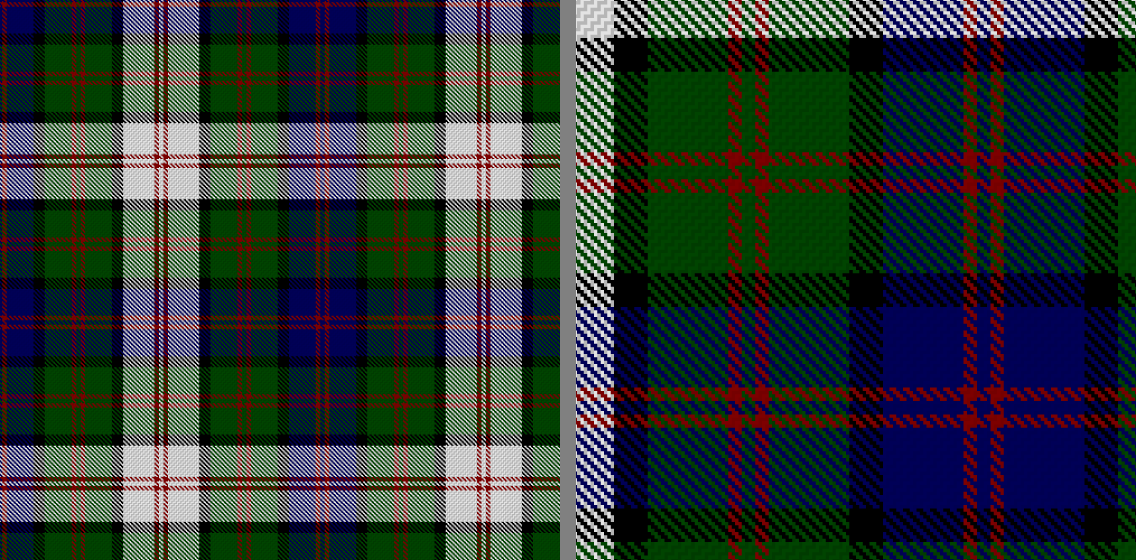
Left, the full canvas; right, a detail of the centre.
A WebGL 1 fragment shader for this pattern:

```glsl
precision highp float;
// Woven tartan: a mirrored sett of blue, green and white checks with paired red lines, in 2/2 twill.

uniform vec2 u_resolution;

const float THREADS = 500.0;      // threads across the canvas height
const float HALF_SETT = 144.0;    // threads from blue pivot to white pivot
const float TWILL = 4.0;          // threads per twill step: two over, two under
const float RED_WIDTH = 4.0;
const float RED_OFFSET = 4.0;     // centre of a red line from the middle of its check
const float BLUE_END = 30.0;
const float GREEN_START = 40.0;
const float GREEN_END = 100.0;
const float WHITE_START = 110.0;
const int SAMPLES = 4;            // antialiasing samples per pixel side

// Yarn colours; alpha is how far alternate threads are darkened.
const vec4 BLUE  = vec4(0.00, 0.00, 0.34, 0.05);
const vec4 BLACK = vec4(0.00, 0.00, 0.00, 0.00);
const vec4 GREEN = vec4(0.00, 0.265, 0.00, 0.12);
const vec4 WHITE = vec4(0.89, 0.89, 0.89, 0.20);
const vec4 RED   = vec4(0.49, 0.00, 0.00, 0.06);

// Yarn at a thread index; the sett reflects about both pivots.
vec4 yarn(float thread) {
  float t = abs(mod(thread + 0.5 + HALF_SETT, 2.0 * HALF_SETT) - HALF_SETT);
  vec4 c = BLUE;
  float middle = 0.0;
  if (t > BLUE_END) {
    c = BLACK;
    middle = 0.5 * (GREEN_START + GREEN_END);
  }
  if (t > GREEN_START) c = GREEN;
  if (t > GREEN_END) {
    c = BLACK;
    middle = HALF_SETT;
  }
  if (t > WHITE_START) c = WHITE;
  float fromLine = abs(abs(t - middle) - RED_OFFSET);
  return fromLine < 0.5 * RED_WIDTH ? RED : c;
}

// Visible thread at a point measured in threads from the top left.
vec3 weave(vec2 p) {
  vec2 cell = floor(p);
  bool warpOnTop = mod(cell.x - cell.y + 0.5, TWILL) < 0.5 * TWILL;
  float thread = warpOnTop ? cell.x : cell.y;
  vec4 c = yarn(thread);
  float shaded = step(1.0, mod(thread + 0.5, 2.0));
  return c.rgb * (1.0 - c.a * shaded);
}

void main() {
  vec2 corner = gl_FragCoord.xy - 0.5;
  vec3 sum = vec3(0.0);
  for (int j = 0; j < SAMPLES; j++) {
    for (int i = 0; i < SAMPLES; i++) {
      vec2 q = corner + (vec2(float(i), float(j)) + 0.5) / float(SAMPLES);
      vec2 fromTop = vec2(q.x, u_resolution.y - q.y) / u_resolution.y;
      sum += weave(fromTop * THREADS);
    }
  }
  gl_FragColor = vec4(sum / float(SAMPLES * SAMPLES), 1.0);
}
```
